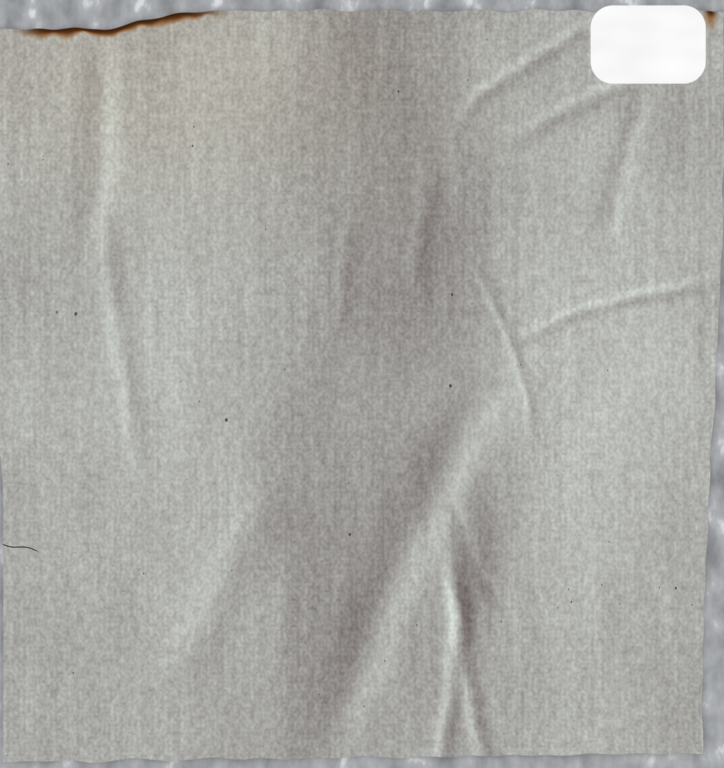
Give the GLSL for this texture, as a WebGL 1 fragment shader.

```glsl
precision highp float;
// Creased sheet of grey knitted cloth on crinkled plastic, with a scorched hem and a white patch.
// Broad light, directional folds and a fine stitch pattern sum to one shade value,
// which is tinted from warm dark to cool light; specks and stains go on top.
uniform vec2 u_resolution;

float hash(vec2 p) {
  vec3 q = fract(vec3(p.xyx) * 0.1031);
  q += dot(q, q.yzx + 33.33);
  return fract((q.x + q.y) * q.z);
}

vec2 gradient(vec2 cell) {
  float angle = 6.2832 * hash(cell);
  return vec2(cos(angle), sin(angle));
}

// Gradient noise, roughly -0.7 to 0.7
float noise(vec2 p) {
  vec2 i = floor(p), f = p - i, u = f * f * f * (f * (f * 6.0 - 15.0) + 10.0);
  vec2 e = vec2(1.0, 0.0);
  float low = mix(dot(gradient(i), f), dot(gradient(i + e), f - e), u.x);
  float high = mix(dot(gradient(i + e.yx), f - e.yx), dot(gradient(i + 1.0), f - 1.0), u.x);
  return mix(low, high, u.y);
}

float fbm(vec2 p) {
  float sum = 0.0, amp = 0.6;
  for (int i = 0; i < 4; i++) {
    sum += amp * noise(p);
    p = p * 2.03 + 17.0;
    amp *= 0.5;
  }
  return sum;
}

// Lit crest from a to b, with its shadow on the right of that direction
float fold(vec2 p, vec2 a, vec2 b, float width, float bend) {
  float len = distance(a, b);
  vec2 dir = (b - a) / len, q = p - a;
  float t = dot(q, dir) / len;
  float s = (q.x * dir.y - q.y * dir.x + bend * t * (1.0 - t)) / width;
  float taper = smoothstep(-0.05, 0.25, t) * (1.0 - smoothstep(0.75, 1.05, t));
  return taper * (exp(-s * s) - 0.9 * exp(-0.5 * (s - 1.8) * (s - 1.8)));
}

// Soft blob of light or shadow
float glow(vec2 p, vec2 center, vec2 size) {
  vec2 q = (p - center) / size;
  return exp(-dot(q, q));
}

float creases(vec2 p) {
  p += 0.009 * vec2(noise(p * 13.0), noise(p * 13.0 + 40.0));
  float s = 0.10 * fold(p, vec2(0.67, 0.52), vec2(0.44, 0.0), 0.022, -0.06);
  s += 0.12 * fold(p, vec2(0.545, -0.06), vec2(0.59, 0.30), 0.008, -0.06);
  s += 0.11 * fold(p, vec2(0.64, -0.06), vec2(0.575, 0.32), 0.008, 0.03);
  s += 0.08 * fold(p, vec2(0.69, 0.41), vec2(0.61, 0.66), 0.005, -0.07);
  s += 0.08 * fold(p, vec2(0.66, 0.56), vec2(0.94, 0.64), 0.006, 0.04);
  s += 0.08 * fold(p, vec2(0.58, 0.84), vec2(0.78, 0.98), 0.007, 0.03);
  s += 0.07 * fold(p, vec2(0.65, 0.82), vec2(0.84, 0.91), 0.008, 0.0);
  s += 0.07 * fold(p, vec2(0.85, 0.89), vec2(0.79, 0.68), 0.010, 0.0);
  s += 0.07 * fold(p, vec2(0.18, 0.36), vec2(0.125, 0.76), 0.009, 0.02);
  s += 0.07 * fold(p, vec2(0.145, 0.96), vec2(0.13, 0.66), 0.013, 0.02);
  s += 0.05 * fold(p, vec2(0.20, 0.10), vec2(0.35, 0.40), 0.020, 0.0);
  s += 0.05 * fold(p, vec2(0.43, 0.56), vec2(0.45, 0.72), 0.008, 0.0);
  s += 0.05 * fold(p, vec2(0.53, 0.60), vec2(0.55, 0.80), 0.009, 0.0);
  s += 0.05 * fold(p, vec2(0.58, 0.37), vec2(0.66, 0.20), 0.006, 0.0);
  // Small wrinkles, strongest on the right
  vec2 slant = vec2(p.x * 0.8 - p.y * 0.6, p.x * 0.6 + p.y * 0.8);
  float ridge = 1.0 - smoothstep(0.0, 0.14, abs(noise(slant * vec2(9.0, 15.0) + 8.0)));
  return s + 0.03 * ridge * noise(p * 7.0 + 60.0) * (0.5 + smoothstep(0.5, 0.7, p.x));
}

float broadLight(vec2 p) {
  float s = 0.667 + 0.09 * fbm(p * vec2(6.0, 3.5) + 4.0);
  float band = (p.x - 0.43 - 0.14 * (p.y - 0.4)) / 0.11;
  s -= 0.085 * exp(-band * band);
  s -= 0.07 * glow(p, vec2(0.57, 0.70), vec2(0.07, 0.15));
  s -= 0.12 * glow(p, vec2(0.63, 0.29), vec2(0.025, 0.10));
  s -= 0.04 * glow(p, vec2(0.88, 0.83), vec2(0.06, 0.09));
  s += 0.05 * glow(p, vec2(0.23, 0.55), vec2(0.13, 0.22));
  s += 0.06 * glow(p, vec2(0.79, 0.58), vec2(0.13, 0.28));
  s += 0.05 * smoothstep(-0.012, 0.0, 0.365 - p.x) * glow(p, vec2(0.35, 0.15), vec2(0.08, 0.2));
  return s;
}

// Uneven columns of staggered stitches, with dark pits and fibre mottle
float knit(vec2 p) {
  vec2 q = p + 0.002 * vec2(noise(p * 40.0), noise(p * 40.0 + 90.0));
  float column = 0.013 * cos(q.x * 900.0) + 0.05 * noise(q * vec2(75.0, 7.0));
  float stitch = cos(q.x * 450.0) * cos(q.y * 560.0);
  float pits = smoothstep(0.2, 0.9, stitch) * smoothstep(-0.25, 0.35, noise(p * 85.0));
  float patchy = 0.8 + 0.8 * noise(p * 9.0 + 30.0);
  float mottle = 0.075 * noise(p * vec2(230.0, 190.0)) + 0.065 * noise(p * vec2(120.0, 75.0) + 5.0);
  return patchy * (column + 0.012 * stitch - 0.055 * pits + 0.007) + mottle;
}

// Sparse dark flecks, denser in one drift at the lower right
float specks(vec2 p, float px) {
  vec2 cell = floor(p * 45.0);
  vec2 spot = (cell + 0.25 + 0.5 * vec2(hash(cell + 3.0), hash(cell + 71.0))) / 45.0;
  float chance = 0.018 + 0.4 * glow(spot, vec2(0.77, 0.22), vec2(0.15, 0.025));
  float radius = 0.0004 + 0.0016 * pow(hash(cell + 9.0), 4.0);
  float d = length((p - spot) * vec2(1.0, 0.8)) - radius;
  return step(hash(cell), chance) * (1.0 - smoothstep(-px, px, d));
}

void main() {
  float px = 1.0 / u_resolution.y;
  vec2 p = gl_FragCoord.xy * px;

  // Cloth
  float shade = broadLight(p) + creases(p) + knit(p);
  vec3 cloth = mix(vec3(0.53, 0.51, 0.50), vec3(0.73, 0.74, 0.72), (shade - 0.513) / 0.22);
  cloth += vec3(0.02, 0.008, -0.012) * glow(p, vec2(0.22, 0.9), vec2(0.3, 0.16));
  cloth = mix(cloth, vec3(0.22, 0.19, 0.16), 0.8 * specks(p, px));
  float hair = abs(p.y - 0.293 + 0.22 * p.x + 0.002 * sin(p.x * 130.0)) - 0.0002;
  float hairEnd = 1.0 - smoothstep(0.045, 0.053, p.x);
  cloth = mix(cloth, vec3(0.25), 0.8 * hairEnd * (1.0 - smoothstep(0.0, px, hair)));

  // Scorched hem
  float top = 0.962 + 0.024 * smoothstep(0.12, 0.27, p.x) + 0.006 * noise(vec2(p.x * 25.0, 2.0));
  float span = smoothstep(0.01, 0.06, p.x) * (1.0 - smoothstep(0.24, 0.31, p.x));
  float depth = (top - p.y) / (0.009 + 0.009 * noise(p * 50.0));
  float burn = span * (1.0 - smoothstep(0.4, 1.3, depth));
  burn = max(burn, glow(p, vec2(0.925, 0.982), vec2(0.007, 0.014)));
  vec3 scorch = mix(vec3(0.24, 0.13, 0.06), vec3(0.56, 0.36, 0.18), smoothstep(0.1, 0.9, depth));
  cloth = mix(cloth, scorch, burn);

  // Plastic beneath
  float crinkle = fbm(p * vec2(30.0, 20.0));
  vec3 plastic = vec3(0.64, 0.65, 0.66) + 0.28 * crinkle + 0.12 * smoothstep(0.15, 0.35, crinkle);
  float right = 0.915 + 0.027 * smoothstep(0.1, 0.8, p.y) + 0.004 * noise(vec2(p.y * 18.0, 5.0));
  float bottom = 0.008 + 0.012 * p.x + 0.006 * noise(vec2(p.x * 20.0, 9.0));
  float left = 0.004 - 0.012 * smoothstep(0.35, 0.5, p.y);
  float inside = min(min(top - p.y, p.y - bottom), min(right - p.x, p.x - left));
  plastic *= 1.0 - 0.15 * exp(-max(-inside, 0.0) * 250.0);
  vec3 color = mix(plastic, cloth, smoothstep(-px, px, inside));

  // White patch
  vec2 corner = abs(p - vec2(0.844, 0.942)) - vec2(0.046, 0.022);
  float patchEdge = length(max(corner, 0.0)) - 0.029;
  vec3 white = vec3(0.975 + 0.03 * noise(p * vec2(20.0, 40.0)));
  color = mix(color, white, 1.0 - smoothstep(-px, px, patchEdge));

  gl_FragColor = vec4(clamp(color, 0.0, 1.0), 1.0);
}
```
